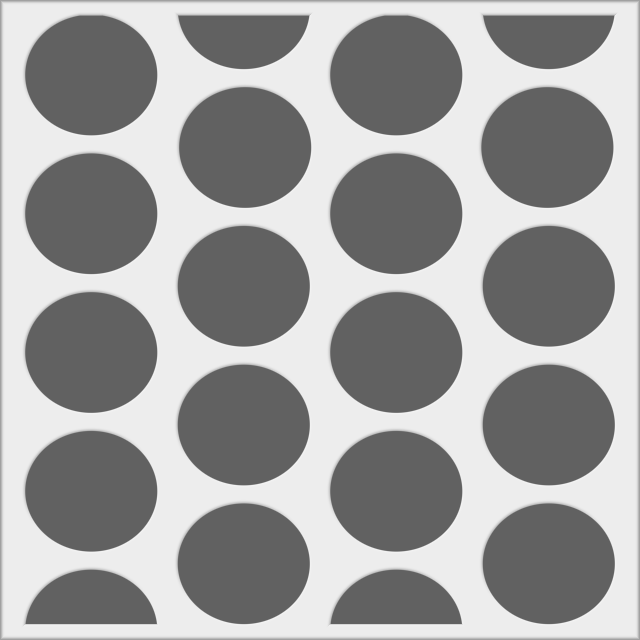
This pattern is drawn by a WebGL 2 fragment shader. Its source:

```glsl
#version 300 es
precision highp float;

uniform vec2 u_resolution;
out vec4 fragColor;

// Layout, in canvas units
const float COLUMNS = 4.0;
const vec2 FIRST_CENTER = vec2(0.1426, 0.0156);
const vec2 PITCH = vec2(0.2383, 0.2168);
const float ODD_COLUMN_LIFT = 0.1035;
const vec2 DOT_RADIUS = vec2(0.1032, 0.0943);
const vec2 CLIP_Y = vec2(0.0247, 0.9757);
const float NUDGED_ROW = 3.0;
const float NUDGE = 0.0022;

// Relief and frame
const vec2 LIGHT_DIR = vec2(-0.6, 0.8);
const float SHADOW_WIDTH = 0.0030;
const float SHADOW_STRENGTH = 0.38;
const float GLINT_WIDTH = 0.0022;
const float GLINT_STRENGTH = 0.6;
const float FRAME_WIDTH = 0.0036;
const float FRAME_STRENGTH = 0.85;

// Colours
const vec3 SHEET = vec3(0.93);
const vec3 DOT = vec3(0.38);
const vec3 SHADOW = vec3(0.45);
const vec3 GLINT = vec3(0.98);
const vec3 FRAME = vec3(0.56);

// Signed distance (x) and outward normal (yz) of an ellipse, first order
vec3 ellipse(vec2 p, vec2 radius) {
    float k = length(p / radius);
    vec2 gradient = p / (radius * radius);
    float slope = max(length(gradient), 1e-4);
    return vec3(k * (k - 1.0) / slope, gradient / slope);
}

// Nearest dot of the staggered columns
vec3 dotField(vec2 uv) {
    float column = clamp(round((uv.x - FIRST_CENTER.x) / PITCH.x), 0.0, COLUMNS - 1.0);
    float odd = mod(column, 2.0);
    float baseY = FIRST_CENTER.y + odd * ODD_COLUMN_LIFT;
    float row = round((uv.y - baseY) / PITCH.y);
    vec2 center = vec2(FIRST_CENTER.x, baseY) + vec2(column, row) * PITCH;

    // One row of the raised columns leans inward
    if (odd > 0.5 && row == NUDGED_ROW) {
        center.x += NUDGE * sign(0.5 * COLUMNS - column);
    }
    return ellipse(uv - center, DOT_RADIUS);
}

// Cut the field flat along the top and bottom margins
vec3 clipField(vec3 field, vec2 uv) {
    float below = CLIP_Y.x - uv.y;
    float above = uv.y - CLIP_Y.y;
    float cut = max(below, above);
    vec2 cutNormal = vec2(0.0, above > below ? 1.0 : -1.0);
    return cut > field.x ? vec3(cut, cutNormal) : field;
}

void main() {
    vec2 uv = gl_FragCoord.xy / u_resolution;
    float pixel = 1.0 / min(u_resolution.x, u_resolution.y);

    vec3 field = clipField(dotField(uv), uv);
    float outside = max(field.x, 0.0);
    float facing = dot(field.yz, LIGHT_DIR);

    // Soft shadow at upper left, thin glint at lower right
    float shadow = exp(-pow(outside / SHADOW_WIDTH, 2.0)) * smoothstep(-0.1, 0.8, facing);
    float glint = exp(-pow(outside / GLINT_WIDTH, 2.0)) * smoothstep(0.1, 0.8, -facing);
    vec3 color = mix(SHEET, SHADOW, SHADOW_STRENGTH * shadow);
    color = mix(color, GLINT, GLINT_STRENGTH * glint);

    // Dot face
    color = mix(DOT, color, smoothstep(-0.75 * pixel, 0.75 * pixel, field.x));

    // Darkened rim of the sheet
    vec2 toEdge = min(uv, 1.0 - uv);
    float rim = exp(-pow(min(toEdge.x, toEdge.y) / FRAME_WIDTH, 2.0));
    color = mix(color, FRAME, FRAME_STRENGTH * rim);

    fragColor = vec4(color, 1.0);
}
```
